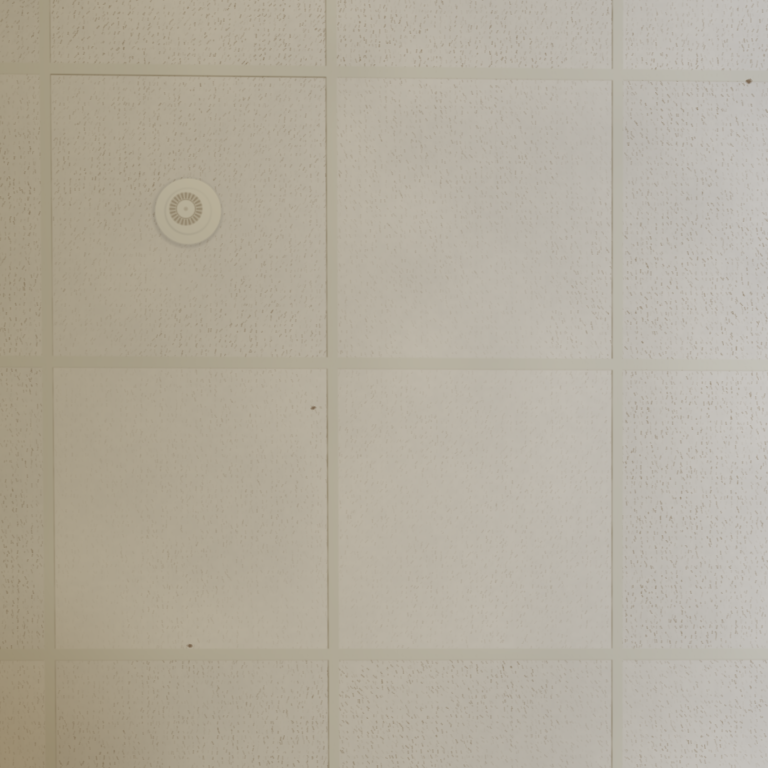
This pattern is drawn by a Shadertoy shader. Its source:

```glsl
// Suspended ceiling of speckled panels in a pale grid, with one round detector.

const vec2 GRID_ORIGIN = vec2(0.062, 0.148);
const vec2 GRID_PITCH = vec2(0.371, 0.379);
const vec2 BAR_HALF = vec2(0.0070, 0.0074);
const float SEAM_HALF = 0.0007;

const vec3 WARM_PANEL = vec3(0.655, 0.613, 0.522);
const vec3 COOL_PANEL = vec3(0.768, 0.758, 0.742);
const vec3 CORNER_TINT = vec3(0.94, 0.91, 0.86);
const vec3 BAR_TINT = vec3(0.972, 0.975, 0.952);
const vec3 SEAM_TINT = vec3(0.78, 0.74, 0.66);
const vec3 FLECK_TINT = vec3(0.84, 0.80, 0.74);
const vec3 STAIN_COLOR = vec3(0.38, 0.28, 0.18);
const vec3 DETECTOR_COLOR = vec3(0.708, 0.676, 0.590);
const vec3 VENT_COLOR = vec3(0.52, 0.46, 0.36);

const float FLECK_CELLS = 112.0;
const float DRIFT = 0.045;
const float PANEL_SPREAD = 0.022;
const vec2 DETECTOR_CENTER = vec2(0.245, 0.725);
const float DETECTOR_RADIUS = 0.043;
const int STAIN_COUNT = 3;
const vec2 STAINS[STAIN_COUNT] = vec2[](vec2(0.247, 0.159), vec2(0.408, 0.469), vec2(0.975, 0.894));

float hash(vec2 p) {
    return fract(sin(dot(p, vec2(127.1, 311.7))) * 43758.5453);
}

float noise(vec2 p) {
    vec2 i = floor(p), f = fract(p);
    f = f * f * (3.0 - 2.0 * f);
    return mix(mix(hash(i), hash(i + vec2(1, 0)), f.x),
               mix(hash(i + vec2(0, 1)), hash(i + vec2(1, 1)), f.x), f.y);
}

// Coverage of a shape from its signed distance
float cover(float d, float px) {
    return 1.0 - smoothstep(-px, px, d);
}

// Short dashes scattered one per cell, turned to the grain of the panel
float flecks(vec2 p, vec2 panel, float px) {
    float grain = 1.57 + 1.1 * (hash(panel + 4.7) - 0.5);
    float sum = 0.0;
    for (int layer = 0; layer < 2; layer++) {
        float cells = FLECK_CELLS * (1.0 + 0.37 * float(layer));
        vec2 q = p * cells + 17.3 * float(layer);
        vec2 id = floor(q);
        vec2 jitter = vec2(hash(id + 1.3), hash(id + 8.1)) - 0.5;
        vec2 offset = (fract(q) - 0.5 - 0.5 * jitter) / cells;
        float angle = grain + 1.0 * (hash(id + 5.9) - 0.5);
        vec2 axis = vec2(cos(angle), sin(angle));
        float reach = mix(0.0002, 0.0022, hash(id + 2.6));
        float d = length(offset - axis * clamp(dot(offset, axis), -reach, reach));
        float strength = hash(id + 9.4);
        sum += strength * strength * cover(d - 0.0005, px);
    }
    return min(sum, 1.0);
}

vec3 addDetector(vec3 col, vec2 p, float px) {
    vec2 q = p - DETECTOR_CENTER;
    float r = length(q);
    float light = dot(q, vec2(0.707)) / DETECTOR_RADIUS;
    // Soft shadow, plate and bevels
    float shadow = 1.0 - smoothstep(0.0, 0.006, length(q + vec2(0.001, 0.002)) - DETECTOR_RADIUS);
    col *= 1.0 - 0.08 * shadow;
    col = mix(col, DETECTOR_COLOR * (1.0 + 0.02 * light), cover(r - DETECTOR_RADIUS, px));
    col *= 1.0 - 0.07 * cover(abs(r - 0.030) - 0.0012, px) * (0.6 - 0.4 * light);
    // Slotted vent around a pale button
    vec2 v = q - vec2(-0.003, 0.003);
    float ring = length(v);
    float slots = 0.72 + 0.28 * cos(24.0 * atan(v.y, v.x));
    col = mix(col, VENT_COLOR, 0.7 * slots * cover(abs(ring - 0.0175) - 0.004, px));
    col = mix(col, VENT_COLOR, 0.55 * cover(abs(ring - 0.0125) - 0.0008, px));
    return mix(col, VENT_COLOR, 0.35 * cover(ring - 0.0025, px));
}

void mainImage(out vec4 fragColor, in vec2 fragCoord) {
    vec2 uv = fragCoord / iResolution.xy;
    // Edge softness, never sharper than the blur of the view
    float px = max(1.0 / min(iResolution.x, iResolution.y), 0.0018);

    // Slight skew of the view
    vec2 p = uv;
    p.y += 0.015 * (uv.x - 0.5) * (uv.y - 0.2);
    p.x += 0.012 * (uv.y - 0.5) * (0.75 - uv.x);

    vec2 grid = (p - GRID_ORIGIN) / GRID_PITCH;
    vec2 panel = floor(grid);
    vec2 line = floor(grid + 0.5);
    vec2 side = (grid - line) * GRID_PITCH;

    // Light: warm at the left, cool at the right, with broad drift
    vec3 tone = mix(WARM_PANEL, COOL_PANEL, uv.x + 0.04 * (uv.y - 0.5));
    tone *= 1.0 + DRIFT * (noise(uv * 4.0) - 0.5) + 0.6 * DRIFT * (noise(uv * 11.0 + 5.0) - 0.5);
    tone = mix(tone, tone * CORNER_TINT, 1.0 - smoothstep(0.0, 0.3, length(uv)));
    vec3 col = tone * (1.0 + PANEL_SPREAD * (hash(panel + 3.1) - 0.5));
    col *= 1.0 + 0.014 * (noise(uv * 150.0) - 0.5);

    // Flecks, calmer on the middle panels
    float wear = mix(0.28, 0.95, smoothstep(0.5, 1.3, length(panel - vec2(0.6, 0.3))));
    wear *= 0.4 + 1.1 * noise(p * 9.0 + 3.0);
    col = mix(col, col * FLECK_TINT, min(wear, 1.0) * flecks(p, panel, px));

    // Grid bars
    vec2 bars = vec2(cover(abs(side.x) - BAR_HALF.x, px), cover(abs(side.y) - BAR_HALF.y, px));
    col = mix(col, tone * BAR_TINT, max(bars.x, bars.y) * 0.95);

    // Uneven dark seams along one edge of each bar
    float edge = line.x < 0.5 ? 1.0 : -1.0;
    float seamX = cover(abs(side.x - edge * BAR_HALF.x) - SEAM_HALF, px) * (1.0 - bars.y);
    float seamY = cover(abs(side.y + BAR_HALF.y) - SEAM_HALF, px) * (1.0 - bars.x);
    seamX *= (0.5 + 0.5 * noise(vec2(line.x * 7.0, p.y * 65.0))) * (line.x < 0.5 ? 0.5 : 1.0);
    seamY *= 0.15 + 0.75 * step(1.5, line.y) * step(abs(panel.x), 0.5);
    col = mix(col, col * SEAM_TINT, min(seamX + seamY, 1.0));

    col = addDetector(col, uv, px);

    // Small stains
    for (int i = 0; i < STAIN_COUNT; i++) {
        vec2 q = uv - STAINS[i];
        float size = mix(0.0020, 0.0032, hash(vec2(float(i), 2.0)));
        float d = length(q * vec2(0.8, 1.1)) - size * (0.7 + 0.6 * noise(uv * 400.0));
        col = mix(col, STAIN_COLOR, 0.7 * cover(d, px));
    }
    fragColor = vec4(col, 1.0);
}
```
